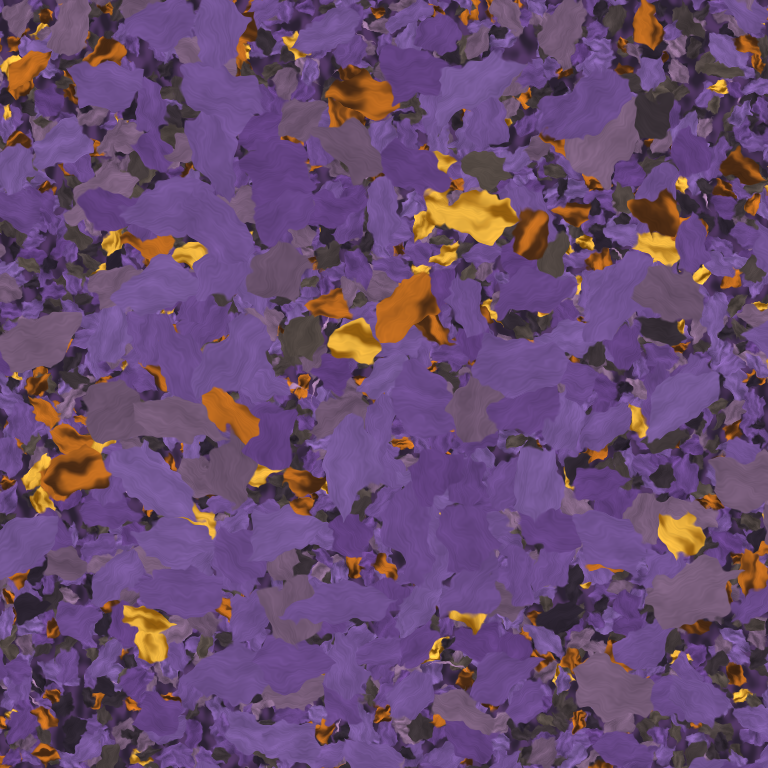
Write a three.js fragment shader that draws this texture.

```glsl
varying vec2 vUv;

vec3 hash3(vec2 p) {
  vec3 q = fract(p.xyx * vec3(0.1031, 0.1030, 0.0973));
  q += dot(q, q.yxz + 33.33);
  return fract((q.xxy + q.yzz) * q.zyx);
}

float cornerSlope(vec2 cell, vec2 offset) {
  return dot(hash3(cell).xy * 2.0 - 1.0, offset);
}

float gradientNoise(vec2 p) {
  vec2 i = floor(p), f = fract(p);
  vec2 u = f * f * f * (f * (f * 6.0 - 15.0) + 10.0);
  vec2 e = vec2(1.0, 0.0);
  return mix(
    mix(cornerSlope(i, f), cornerSlope(i + e, f - e), u.x),
    mix(cornerSlope(i + e.yx, f - e.yx), cornerSlope(i + 1.0, f - 1.0), u.x), u.y);
}

mat2 rotation(float angle) {
  float c = cos(angle), s = sin(angle);
  return mat2(c, s, -s, c);
}

// Convex polygon with uneven sides
float polygonDistance(vec2 q, float radius, float seed) {
  float d = -1.0;
  for (int k = 0; k < 6; k++) {
    vec3 side = hash3(vec2(float(k) * 7.0, seed * 91.0));
    float angle = (float(k) + side.x * 0.7) * 1.0472;
    d = max(d, dot(q, vec2(cos(angle), sin(angle))) - radius * mix(0.65, 1.2, side.y));
  }
  return d;
}

// Folded surface of one chip; kind picks the material
vec3 chipColor(float kind, bool isDark, float tone, vec2 q, float relief) {
  float fold = gradientNoise(q * vec2(1.6, 4.5) + tone * 57.0);
  float grain = gradientNoise(q * vec2(5.0, 26.0) + tone * 31.0);
  vec3 purple = mix(vec3(0.37, 0.24, 0.49), vec3(0.46, 0.35, 0.59), tone);
  vec3 mauve = mix(vec3(0.40, 0.31, 0.41), vec3(0.49, 0.38, 0.50), tone);
  vec3 orange = mix(vec3(0.30, 0.17, 0.08), vec3(0.71, 0.40, 0.12),
                    smoothstep(-0.25, 0.18, fold + (tone - 0.5) * 0.4));
  vec3 gold = mix(vec3(0.60, 0.38, 0.06), vec3(0.90, 0.68, 0.24), smoothstep(-0.3, 0.1, fold));
  vec3 color = vec3(0.68, 0.52, 0.69);
  if (isDark) color = mix(vec3(0.15, 0.12, 0.18), vec3(0.32, 0.28, 0.26), tone);
  else if (kind < 0.60) color = purple;
  else if (kind < 0.78) color = mauve;
  else if (kind < 0.93) color = orange;
  else if (kind < 0.975) color = gold;
  return color * (1.0 + relief * fold + 0.1 * grain);
}

// One layer of scattered, ragged chips
void addChips(inout vec3 color, float cells, float share, float darkShare, float fade) {
  vec2 p = vUv * cells;
  vec2 warp = vec2(gradientNoise(p * 2.6 + cells), gradientNoise(p * 2.6 + 71.0));
  vec2 ragged = vec2(gradientNoise(p * 7.0 + 13.0), gradientNoise(p * 7.0 + 43.0));
  vec2 torn = p + warp * 0.24 + ragged * 0.07;
  for (int j = -1; j <= 1; j++) {
    for (int i = -1; i <= 1; i++) {
      vec2 cell = floor(p) + vec2(float(i), float(j));
      vec3 place = hash3(cell + cells * 3.7);
      vec3 look = hash3(cell + cells * 5.3 + 117.0);
      vec2 center = cell + 0.2 + 0.6 * place.xy;
      vec2 border = min(center, cells - center) / cells;
      float inner = smoothstep(0.0, 0.2, min(border.x, border.y));
      if (place.z > share * mix(1.0, inner, fade)) continue;

      bool isDark = look.x < darkShare;
      float kind = (look.x - darkShare) / (1.0 - darkShare);
      bool isSliver = !isDark && kind > 0.975;
      float radius = mix(0.42, 0.66, look.y);
      if (isDark || kind > 0.78) radius *= 0.8;

      vec2 q = rotation(look.z * 6.2832) * (torn - center);
      vec2 stretched = q * vec2(0.85, 1.0 + 0.6 * look.y);
      if (isSliver) stretched = vec2(q.x, (q.y + q.x * q.x * 0.5) * 8.0);
      float d = polygonDistance(stretched, radius, look.z + look.y);
      float blur = 0.0016 * cells * (isSliver ? 5.0 : 1.0);
      if (d < blur) {
        vec3 chip = chipColor(kind, isDark, look.y, q, 0.16 + 1.1 * darkShare);
        color = mix(chip, color, smoothstep(-blur, blur, d));
      }
    }
  }
}

void main() {
  // Deep creases beneath everything
  float crease = gradientNoise(vUv * vec2(70.0, 45.0));
  vec3 color = mix(vec3(0.17, 0.13, 0.20), vec3(0.33, 0.22, 0.40), smoothstep(-0.3, 0.3, crease));

  // Small shreds first, then broad chips that thin out toward the border
  addChips(color, 29.0, 0.95, 0.42, 0.0);
  addChips(color, 39.0, 0.75, 0.42, 0.0);
  addChips(color, 25.0, 0.72, 0.20, 0.25);
  addChips(color, 17.0, 0.66, 0.07, 0.6);
  addChips(color, 12.0, 0.62, 0.02, 0.9);

  // Faint mottling over the surface
  color *= 1.0 + 0.06 * gradientNoise(vUv * 9.0) + 0.04 * gradientNoise(vUv * 60.0);
  gl_FragColor = vec4(color, 1.0);
}
```
